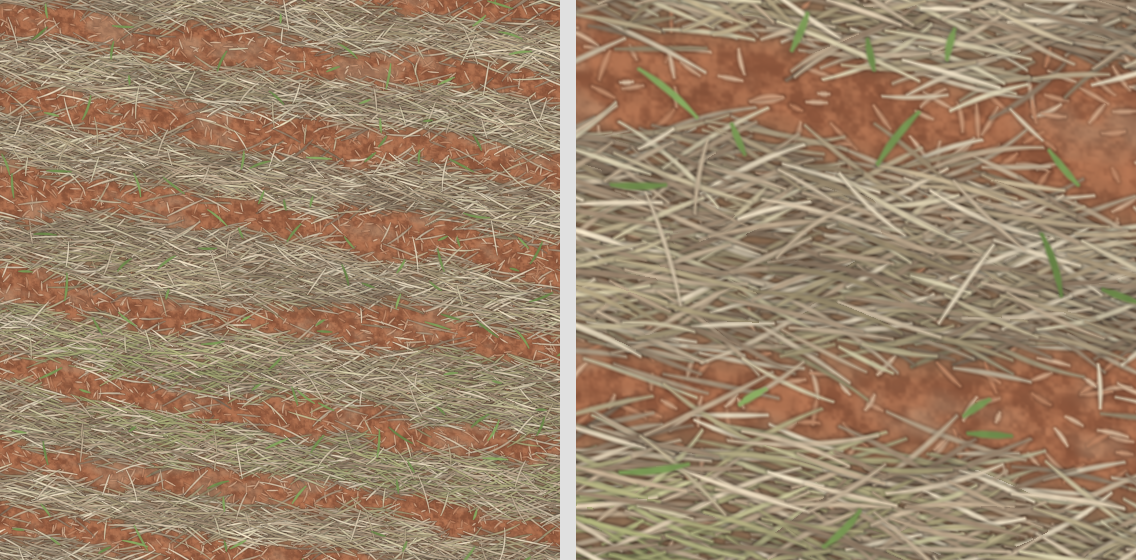
Left, the full canvas; right, a detail of the centre.
This texture is drawn by a three.js fragment shader. Its source:

```glsl
varying vec2 vUv;

const float SLOPE = 0.13;
const float ROW_GAP = 0.152;
const float FIRST_ROW = 0.055;
const int STRAW_LAYERS = 15;

const vec3 SOIL_DARK = vec3(0.54, 0.33, 0.23);
const vec3 SOIL_LIGHT = vec3(0.69, 0.45, 0.32);
const vec3 STRAW_BED = vec3(0.53, 0.43, 0.33);
const vec3 STRAW_DARK = vec3(0.55, 0.47, 0.39);
const vec3 STRAW_MID = vec3(0.71, 0.63, 0.53);
const vec3 STRAW_LIGHT = vec3(0.89, 0.84, 0.74);
const vec3 STRAW_GREEN = vec3(0.64, 0.65, 0.45);
const vec3 SPROUT_DARK = vec3(0.40, 0.51, 0.27);
const vec3 SPROUT_LIGHT = vec3(0.55, 0.68, 0.39);

float hash(vec2 p) {
  return fract(sin(dot(p, vec2(127.1, 311.7))) * 43758.55);
}

float noise(vec2 p) {
  vec2 i = floor(p), f = fract(p);
  f = f * f * (3.0 - 2.0 * f);
  return mix(mix(hash(i), hash(i + vec2(1.0, 0.0)), f.x),
             mix(hash(i + vec2(0.0, 1.0)), hash(i + 1.0), f.x), f.y);
}

float fbm(vec2 p) {
  return 0.5 * noise(p) + 0.3 * noise(p * 2.1 + 7.3) + 0.2 * noise(p * 4.3 + 19.1);
}

mat2 rotation(float a) {
  return mat2(cos(a), sin(a), -sin(a), cos(a));
}

// Straw density: 1 inside a mulch row, 0 on bare soil
float strawCover(vec2 q) {
  float row = (q.y - FIRST_ROW) / ROW_GAP;
  float y = q.y - 0.02 * sin((row - 3.0) * 1.05) + 0.03 * (noise(q * vec2(5.0, 9.0)) - 0.5);
  float index = floor((y - FIRST_ROW) / ROW_GAP + 0.5);
  float halfWidth = mix(0.033, 0.046, hash(vec2(index, 4.0)));
  halfWidth += 0.035 * (noise(q * vec2(16.0, 8.0) + index) - 0.5);
  float d = abs(y - FIRST_ROW - ROW_GAP * index);
  return 1.0 - smoothstep(-0.018, 0.022, d - halfWidth);
}

// One curved strand per cell; size is half length and half width,
// odds are the chances on soil and on straw. Returns mask, tone, shadow.
vec3 strands(vec2 q, float seed, float angle, vec2 cell, vec2 size, float spread, vec2 odds) {
  mat2 turn = rotation(angle);
  vec2 r = turn * q;
  vec2 home = floor(r / cell);
  vec3 result = vec3(0.0);
  for (int j = -1; j <= 1; j++) {
    for (int i = -1; i <= 1; i++) {
      vec2 id = home + vec2(float(i), float(j));
      vec2 key = id + seed * 17.3;
      vec2 jitter = vec2(hash(key + 1.7), hash(key + 5.2)) - 0.5;
      vec2 centre = (id + 0.5 + 0.8 * jitter) * cell;
      vec2 d = rotation((hash(key + 9.1) - 0.5) * spread) * (r - centre);
      d.y += jitter.x * 0.28 / size.x * d.x * d.x;
      float len = size.x * mix(0.3, 1.0, hash(key + 13.4));
      float taper = 1.0 - 0.45 * smoothstep(0.3, 1.0, abs(d.x) / len);
      float edge = length(vec2(max(abs(d.x) - len, 0.0), d.y)) - size.y * taper;
      float shadow = 1.0 - smoothstep(0.0, 0.003, edge);
      if (shadow > 0.0) {
        float chance = mix(odds.x, odds.y, strawCover(centre * turn));
        if (hash(key + 21.8) < chance) {
          float mask = 1.0 - smoothstep(-0.0014, 0.0014, edge);
          if (mask > result.x) result.xy = vec2(mask, hash(key + 31.5));
          result.z = max(result.z, shadow);
        }
      }
    }
  }
  return result;
}

vec3 strawColor(float tone, float green) {
  vec3 c = mix(STRAW_DARK, STRAW_MID, smoothstep(0.0, 0.45, tone));
  c = mix(c, STRAW_LIGHT, smoothstep(0.45, 1.0, tone));
  return mix(c, STRAW_GREEN, green * step(0.6, fract(tone * 7.0)));
}

vec3 layOver(vec3 under, vec3 strand, vec3 color, float shade) {
  return mix(under * (1.0 - shade * strand.z), color, strand.x);
}

void main() {
  vec2 q = vec2(vUv.x, vUv.y + SLOPE * (vUv.x - 0.5));
  float cover = strawCover(q);

  // Crumbly soil with pale dust, and the bed below the straw
  vec3 color = mix(SOIL_DARK, SOIL_LIGHT, smoothstep(0.25, 0.75, fbm(q * 95.0)));
  color = mix(color, STRAW_MID, 0.35 * smoothstep(0.5, 0.8, fbm(q * vec2(16.0, 28.0) + 3.0)));
  color = mix(color, STRAW_BED, cover * 0.85);

  // Short chips scattered over the soil
  for (int i = 0; i < 4; i++) {
    float n = float(i);
    vec3 chip = strands(q, 40.0 + n, n, vec2(0.021), vec2(0.010, 0.0013), 6.28, vec2(0.36, 0.2));
    color = layOver(color, chip, mix(SOIL_LIGHT, STRAW_LIGHT, 0.1 + 0.65 * chip.y), 0.1);
  }

  // Overlapping straw, mostly along the rows, lighter toward the top
  float green = 0.2 + 0.6 * exp(-pow((q.y - 0.28) / 0.15, 2.0));
  green *= 0.4 + 1.2 * noise(q * vec2(6.0, 12.0));
  float patchLight = 0.85 + 0.27 * fbm(q * vec2(9.0, 30.0) + 5.0);
  for (int i = 0; i < STRAW_LAYERS; i++) {
    float n = float(i);
    float lean = 2.0 * hash(vec2(n, 3.0)) - 1.0;
    float angle = 0.06 + 0.7 * lean * abs(lean);
    vec3 straw = strands(q, n, angle, vec2(0.065, 0.014), vec2(0.045, 0.0015), 0.42, vec2(0.025, 0.82));
    float light = patchLight * mix(0.90, 1.04, n / float(STRAW_LAYERS - 1));
    color = layOver(color, straw, strawColor(straw.y, green) * light, 0.13);
  }

  // Loose stalks lying across the rows
  for (int i = 0; i < 2; i++) {
    float n = float(i);
    vec3 stalk = strands(q, 60.0 + n, 0.4 - n, vec2(0.06), vec2(0.034, 0.0013), 2.6, vec2(0.25, 0.6));
    color = layOver(color, stalk, strawColor(0.5 + 0.45 * stalk.y, 0.2), 0.1);
  }

  // Young green blades
  for (int i = 0; i < 3; i++) {
    float n = float(i);
    vec3 sprout = strands(q, 80.0 + n, 0.7 * n, vec2(0.07), vec2(0.025, 0.0021), 5.0, vec2(0.2, 0.13));
    color = layOver(color, sprout, mix(SPROUT_DARK, SPROUT_LIGHT, sprout.y), 0.08);
  }

  color *= 0.96 + 0.08 * noise(q * 210.0);
  gl_FragColor = vec4(color, 1.0);
}
```
